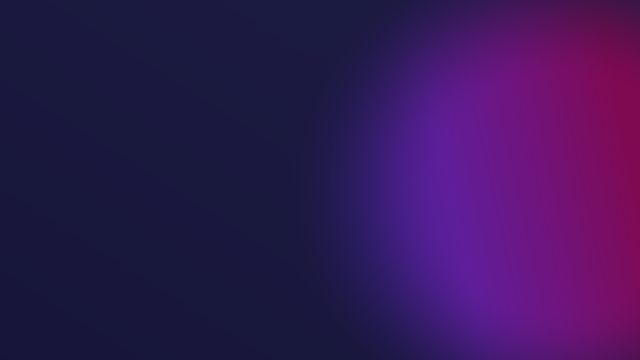
Give the GLSL for this background, as a WebGL 2 fragment shader.

```glsl
#version 300 es
precision highp float;

uniform vec2 u_resolution;
out vec4 fragColor;

// Backdrop colours
const vec3 NAVY_LOW  = vec3(0.088, 0.082, 0.225);
const vec3 NAVY_HIGH = vec3(0.108, 0.102, 0.252);

// Glow colours, from its left side to its right side
const vec3 INDIGO  = vec3(0.250, 0.130, 0.550);
const vec3 VIOLET  = vec3(0.370, 0.118, 0.605);
const vec3 MAGENTA = vec3(0.440, 0.078, 0.490);
const vec3 CRIMSON = vec3(0.500, 0.038, 0.320);

// Glow shape, in units of the canvas height
const vec2  GLOW_CENTER  = vec2(1.56, 0.46);
const vec2  GLOW_STRETCH = vec2(1.06, 0.98);
const float GLOW_CORE    = 0.32;
const float GLOW_REACH   = 0.74;

// Positions of the colour stops along the tilted hue axis
const float HUE_TILT   = 0.22;
const float INDIGO_AT  = 0.98;
const float VIOLET_AT  = 1.25;
const float MAGENTA_AT = 1.50;
const float CRIMSON_AT = 1.78;

float ramp(float start, float end, float x) {
    return clamp((x - start) / (end - start), 0.0, 1.0);
}

vec3 backdrop(vec2 p) {
    float lift = 0.65 * p.y + 0.35 * ramp(0.0, 0.85, p.x);
    return mix(NAVY_LOW, NAVY_HIGH, lift);
}

// Hues turn warmer to the right, and slightly toward the top
vec3 glowColor(vec2 p) {
    float hue = p.x + HUE_TILT * (p.y - GLOW_CENTER.y);
    vec3 color = mix(INDIGO, VIOLET, ramp(INDIGO_AT, VIOLET_AT, hue));
    color = mix(color, MAGENTA, ramp(VIOLET_AT, MAGENTA_AT, hue));
    return mix(color, CRIMSON, ramp(MAGENTA_AT, CRIMSON_AT, hue));
}

// Soft elliptical mask: 1 in the core, 0 beyond the reach
float glowMask(vec2 p) {
    float radius = length((p - GLOW_CENTER) / GLOW_STRETCH);
    return 1.0 - smoothstep(GLOW_CORE, GLOW_REACH, radius);
}

void main() {
    vec2 p = gl_FragCoord.xy / u_resolution.y;
    vec3 color = mix(backdrop(p), glowColor(p), glowMask(p));
    fragColor = vec4(color, 1.0);
}
```
